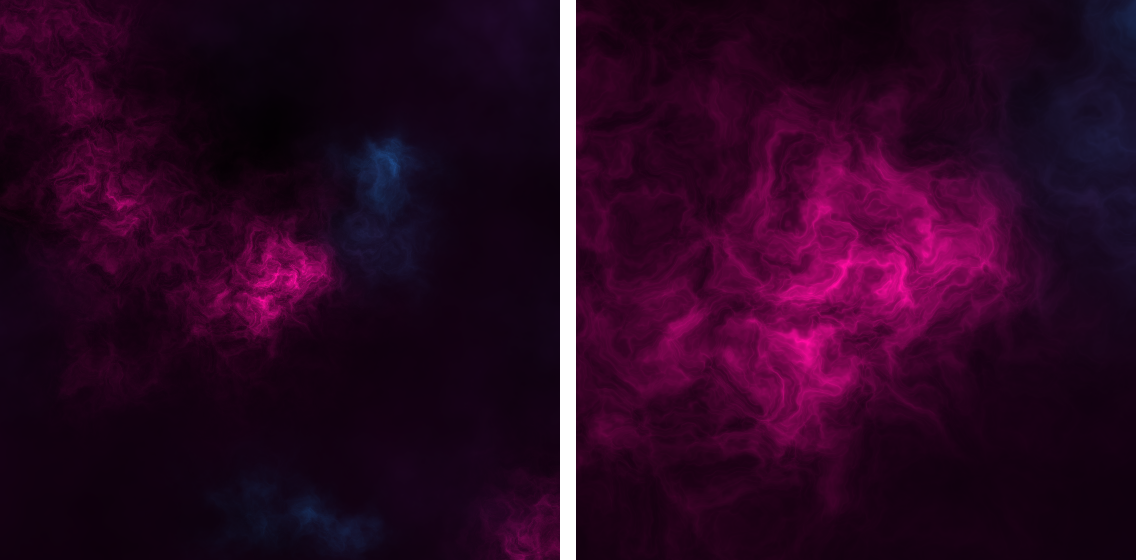
Left, the full canvas; right, a detail of the centre.
This texture is drawn by a Shadertoy shader. Its source:

```glsl
// A dark nebula: soft magenta, blue and violet clouds over near-black purple.
// Warped Gaussian clouds set the light; layered ridged gradient noise draws
// the fine, tangled filaments inside them.

// Each cloud: centre x, centre y, radius, strength.
const vec4 MAGENTA_CLOUDS[11] = vec4[11](
    vec4(0.49, 0.51, 0.085, 0.85), vec4(0.46, 0.43, 0.070, 0.50),
    vec4(0.55, 0.56, 0.060, 0.35), vec4(0.18, 0.68, 0.090, 0.65),
    vec4(0.18, 0.56, 0.075, 0.45), vec4(0.15, 0.80, 0.080, 0.32),
    vec4(0.08, 0.95, 0.130, 0.40), vec4(0.33, 0.60, 0.070, 0.35),
    vec4(0.35, 0.41, 0.050, 0.42), vec4(0.18, 0.35, 0.060, 0.30),
    vec4(0.98, 0.04, 0.085, 0.60));

const vec4 BLUE_CLOUDS[5] = vec4[5](
    vec4(0.69, 0.69, 0.050, 0.85), vec4(0.71, 0.54, 0.060, 0.26),
    vec4(0.43, 0.09, 0.060, 0.42), vec4(0.58, 0.06, 0.050, 0.62),
    vec4(0.64, 0.60, 0.060, 0.22));

vec2 gradientAt(vec2 cell) {
    vec3 h = fract(vec3(cell.xyx) * vec3(0.1031, 0.1030, 0.0973));
    h += dot(h, h.yzx + 33.33);
    float angle = 6.2832 * fract((h.x + h.y) * h.z);
    return vec2(cos(angle), sin(angle));
}

float gradientNoise(vec2 p) {
    vec2 i = floor(p), f = fract(p);
    vec2 u = f * f * f * (f * (f * 6.0 - 15.0) + 10.0);
    vec2 e = vec2(1.0, 0.0);
    float low = mix(dot(gradientAt(i), f),
                    dot(gradientAt(i + e.xy), f - e.xy), u.x);
    float high = mix(dot(gradientAt(i + e.yx), f - e.yx),
                     dot(gradientAt(i + e.xx), f - e.xx), u.x);
    return mix(low, high, u.y);
}

const mat2 TURN = mat2(0.8, 0.6, -0.6, 0.8);

// Smooth fractal noise, roughly -0.6 to 0.6.
float fbm(vec2 p) {
    float sum = 0.0, weight = 0.55;
    for (int i = 0; i < 5; i++) {
        sum += weight * gradientNoise(p);
        p = TURN * p * 2.03 + 17.3;
        weight *= 0.5;
    }
    return sum;
}

// Thin bright creases where the noise crosses zero, 0 to 1.
float filaments(vec2 p) {
    float sum = 0.0, weight = 0.4;
    for (int i = 0; i < 5; i++) {
        float ridge = 1.0 - min(1.0, 1.8 * abs(gradientNoise(p)));
        sum += weight * ridge * ridge * ridge;
        p = TURN * p * 1.9 + 9.7;
        weight *= 0.68;
    }
    return sum;
}

float cloud(vec2 p, vec4 shape) {
    vec2 d = (p - shape.xy) / shape.z;
    return shape.w * (exp(-dot(d, d)) + 0.16 * exp(-0.25 * dot(d, d)));
}

void mainImage(out vec4 fragColor, in vec2 fragCoord) {
    vec2 uv = fragCoord / iResolution.xy;

    // Bend space so that clouds get ragged edges and filaments curl.
    vec2 drift = vec2(fbm(uv * 7.0 + 3.1), fbm(uv * 7.0 + 41.7));
    vec2 curl = vec2(fbm(uv * 18.0 + 71.3), fbm(uv * 18.0 + 23.9));
    vec2 p = uv + 0.13 * drift + 0.03 * curl;
    float threads = filaments(uv * 15.0 + 0.9 * drift + 0.7 * curl);
    float patches = clamp(0.9 + 1.3 * fbm(uv * 9.0 + 57.0), 0.2, 1.6);

    float magenta = 0.0, blue = 0.0;
    for (int i = 0; i < 11; i++) magenta += cloud(p, MAGENTA_CLOUDS[i]);
    for (int i = 0; i < 5; i++) blue += cloud(p, BLUE_CLOUDS[i]);

    // Purple background with two black voids.
    float haze = clamp(0.5 + 0.9 * fbm(uv * 3.5 + 12.0), 0.0, 1.0);
    float voids = cloud(p, vec4(0.43, 0.77, 0.16, 0.75))
                + cloud(p, vec4(0.02, 0.62, 0.09, 0.75));
    vec3 color = vec3(0.068, 0.002, 0.062) * (0.55 + 0.75 * haze);
    color *= 1.0 - min(0.8, voids);

    // Violet veil towards the right, left and upper edges.
    float veil = cloud(p, vec4(1.0, 0.92, 0.20, 0.9))
               + cloud(p, vec4(1.02, 0.42, 0.13, 0.5))
               + cloud(p, vec4(0.0, 0.42, 0.12, 0.5))
               + cloud(p, vec4(0.85, 0.10, 0.14, 0.4))
               + cloud(p, vec4(0.48, 0.97, 0.13, 0.4));
    color += vec3(0.045, 0.030, 0.090) * veil * (0.6 + 0.6 * haze) * patches;

    // Glowing clouds, the blue ones softer than the magenta ones.
    color += vec3(0.60, 0.025, 0.36) * magenta * patches * (0.14 + 1.05 * threads);
    color += vec3(0.03, 0.20, 0.33) * blue * patches * (0.50 + 0.80 * threads);

    fragColor = vec4(color, 1.0);
}
```
